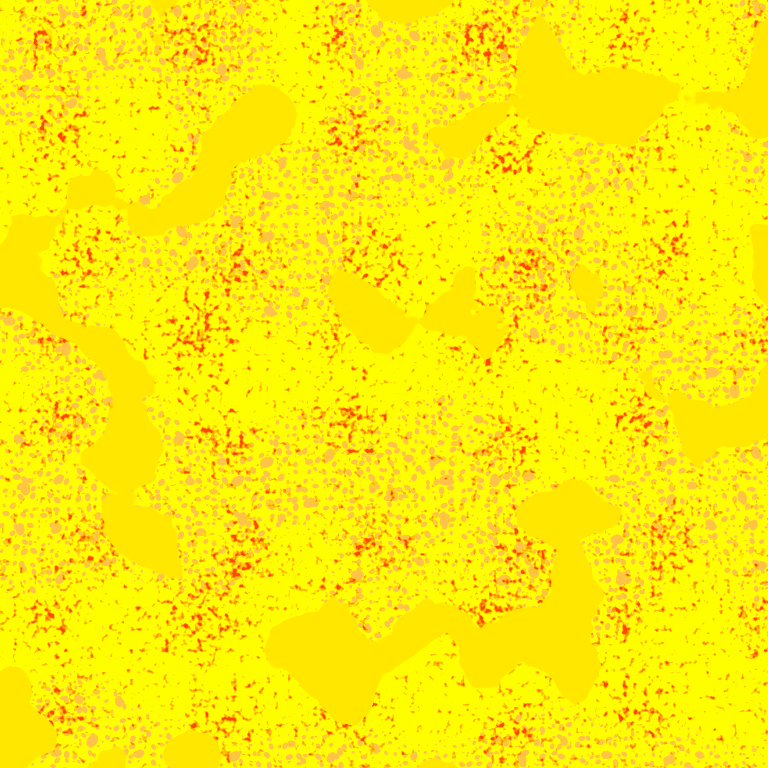
Write a WebGL 2 fragment shader that draws this texture.

```glsl
#version 300 es
precision highp float;

uniform vec2 u_resolution;
out vec4 fragColor;

const vec3 YELLOW = vec3(1.0, 0.995, 0.0);
const vec3 GOLD = vec3(1.0, 0.905, 0.0);
const vec3 SAND = vec3(1.0, 0.765, 0.28);
const vec3 PALE_AMBER = vec3(1.0, 0.86, 0.04);
const vec3 AMBER = vec3(1.0, 0.73, 0.03);
const vec3 ORANGE = vec3(1.0, 0.56, 0.02);
const vec3 RED = vec3(1.0, 0.28, 0.0);

vec2 hash2(vec2 p) {
    vec3 q = fract(p.xyx * vec3(0.1031, 0.1030, 0.0973));
    q += dot(q, q.yzx + 33.33);
    return fract((q.xx + q.yz) * q.zy);
}

float gradientDot(vec2 cell, vec2 offset) {
    float angle = 6.2832 * hash2(cell).x;
    return dot(vec2(cos(angle), sin(angle)), offset);
}

float gradientNoise(vec2 p) {
    vec2 i = floor(p), f = fract(p);
    vec2 s = f * f * f * (f * (f * 6.0 - 15.0) + 10.0);
    vec2 e = vec2(1.0, 0.0);
    float low = mix(gradientDot(i, f), gradientDot(i + e, f - e), s.x);
    float high = mix(gradientDot(i + e.yx, f - e.yx), gradientDot(i + 1.0, f - 1.0), s.x);
    return mix(low, high, s.y);
}

// Coverage of scattered, randomly turned ellipses, one per cell
float pebbles(vec2 p, vec2 radiusRange, float sizeScale, float softness, float seed) {
    vec2 cell = floor(p);
    float cover = 0.0;
    for (int y = -1; y <= 1; y++) {
        for (int x = -1; x <= 1; x++) {
            vec2 id = cell + vec2(x, y);
            vec2 shape = hash2(id + seed + 57.0);
            vec2 d = p - id - mix(vec2(0.15), vec2(0.85), hash2(id + seed));
            float c = cos(6.2832 * shape.x), s = sin(6.2832 * shape.x);
            d = mat2(c, s, -s, c) * d * vec2(0.85, 1.18);
            float radius = sizeScale * mix(radiusRange.x, radiusRange.y, shape.y);
            float edge = 1.0 - smoothstep(-softness, softness, length(d) - radius);
            cover = max(cover, edge * smoothstep(0.0, 0.08, radius));
        }
    }
    return cover;
}

// Soft speck clusters on a jittered grid whose layout repeats every few cells
float clusterDensity(vec2 uv, vec2 frequency, vec2 period) {
    vec2 p = uv * frequency;
    vec2 cell = floor(p);
    float density = 0.0;
    for (int y = -1; y <= 1; y++) {
        for (int x = -1; x <= 1; x++) {
            vec2 id = cell + vec2(x, y);
            vec2 key = mod(id, period) + 19.0;
            vec2 centre = id + mix(vec2(0.22), vec2(0.78), hash2(key));
            vec2 d = (p - centre) / frequency;
            float radius = mix(0.03, 0.055, hash2(key + 41.0).x);
            density += exp(-dot(d, d) / (radius * radius));
        }
    }
    return min(density, 1.0);
}

// Fine grain scaled to about unit deviation
float speckGrain(vec2 uv) {
    float n = gradientNoise(uv * 112.0 + 7.3);
    n += 0.6 * gradientNoise(uv * 215.0 + 131.7);
    n += 0.35 * gradientNoise(uv * 40.0 + 61.1);
    return n / 0.26;
}

vec3 paintSpecks(vec3 base, float heat) {
    vec3 color = mix(base, PALE_AMBER, smoothstep(1.35, 1.65, heat));
    color = mix(color, AMBER, smoothstep(1.65, 1.95, heat));
    color = mix(color, ORANGE, smoothstep(2.1, 2.5, heat));
    return mix(color, RED, smoothstep(2.6, 3.1, heat));
}

float patchField(vec2 uv) {
    float n = gradientNoise(uv * 7.0 + 23.4);
    n += 0.3 * gradientNoise(uv * 15.0 + 88.2);
    return n + 0.06 * gradientNoise(uv * 60.0 + 12.6);
}

void main() {
    vec2 uv = gl_FragCoord.xy / u_resolution.y;
    float pixel = 1.0 / u_resolution.y;

    // Sandy pebbles in broad drifts
    float drift = smoothstep(-0.2, 0.08, gradientNoise(uv * 5.0 + 45.8));
    float small = pebbles(uv * 84.0, vec2(0.1, 0.38), drift, 84.0 * pixel * 0.6, 3.0);
    float large = pebbles(uv * 18.0, vec2(0.1, 0.145), drift, 18.0 * pixel * 0.7, 211.0);
    vec3 color = mix(YELLOW, SAND, max(small, large));

    // Hot specks gathered in clusters
    float density = clusterDensity(uv, vec2(5.3, 8.0), vec2(2.0, 3.0));
    color = paintSpecks(color, speckGrain(uv) + 1.5 * density);

    // Flat golden patches on top
    float edge = 7.0 * pixel;
    float inPatch = smoothstep(-edge, edge, patchField(uv) - 0.24);
    color = mix(color, GOLD, inPatch);

    fragColor = vec4(color, 1.0);
}
```
